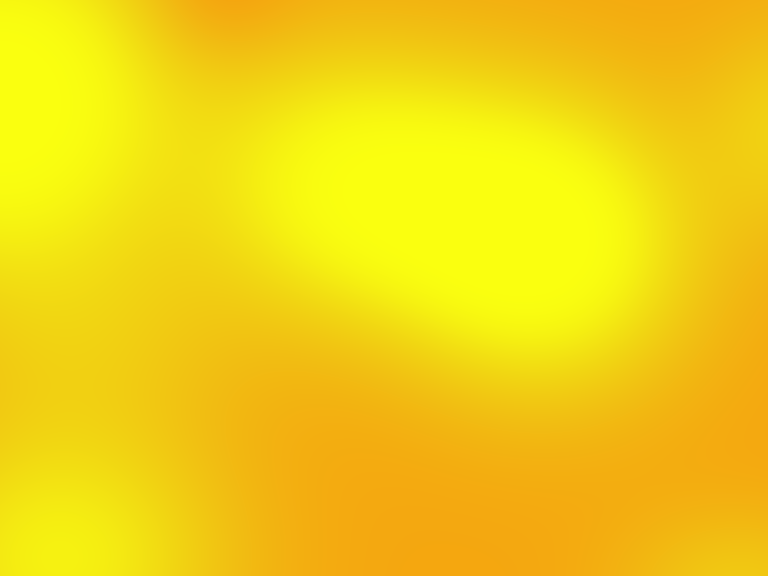
This background is drawn by a WebGL 1 fragment shader. Its source:

```glsl
precision highp float;
// Soft yellow glows melting into a warm orange ground.
// Elliptical Gaussian glows add up to one brightness field, which is
// softly capped and then mapped to an orange-to-lemon colour ramp.
uniform vec2 u_resolution;

// Gaussian falloff around a centre, with a separate radius per axis.
float glow(vec2 p, vec2 center, vec2 radius) {
  vec2 d = (p - center) / radius;
  return exp(-dot(d, d));
}

// Caps a value at one with a rounded shoulder.
float softCap(float v) {
  float h = max(0.24 - abs(v - 1.0), 0.0);
  return min(v, 1.0) - h * h / 0.96;
}

// Orange to lemon, with red dipping slightly through the amber middle.
vec3 ramp(float t) {
  float middle = t * (1.0 - t);
  return vec3(mix(0.96, 0.98, t) - 0.1 * middle,
              mix(0.65, 1.0, t),
              0.06 + 0.05 * middle);
}

void main() {
  vec2 uv = gl_FragCoord.xy / u_resolution;

  // Bright glow on the upper left, darkened along its top right flank
  float light = 1.3 * glow(uv, vec2(0.0, 0.826), vec2(0.228, 0.313));
  light -= 0.25 * glow(uv, vec2(0.28, 1.02), vec2(0.10, 0.13));

  // Two overlapping glows forming the slanted central cloud
  light += glow(uv, vec2(0.462, 0.679), vec2(0.195, 0.234));
  light += 1.2 * glow(uv, vec2(0.71, 0.578), vec2(0.189, 0.252));

  // Amber haze at the left, above the lower left glow
  light += 0.25 * glow(uv, vec2(0.13, 0.41), vec2(0.195, 0.19));
  light += 0.85 * glow(uv, vec2(0.078, 0.028), vec2(0.215, 0.243));

  // Faint glows at the right edge and the lower right corner
  light += 0.45 * glow(uv, vec2(1.03, 0.783), vec2(0.117, 0.19));
  light += 0.4 * glow(uv, vec2(0.964, -0.024), vec2(0.156, 0.14));

  gl_FragColor = vec4(ramp(softCap(max(light, 0.0))), 1.0);
}
```
